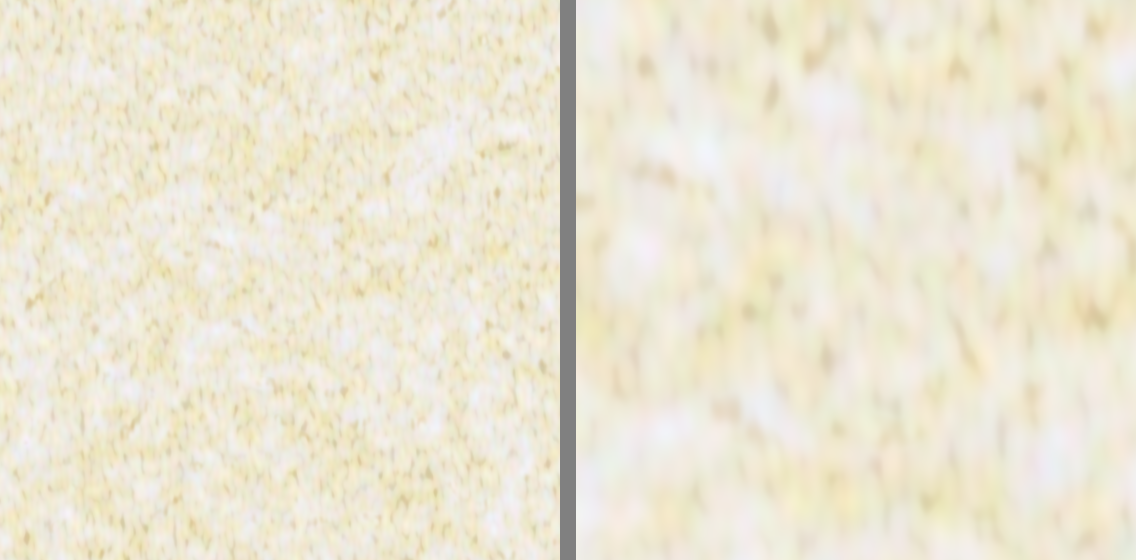
Left, the full canvas; right, a detail of the centre.
Give the GLSL for this texture, as a Shadertoy shader.

```glsl
// Pale cream mottled surface with soft yellow blotches and fine upright grain.
// Layers of gradient noise set warmth, grain shade and faint hue shifts;
// sparse ochre flecks appear where clumps and dark grain coincide.

float hash(vec2 p) {
    vec3 q = fract(p.xyx * vec3(0.1031, 0.1030, 0.0973));
    q += dot(q, q.yzx + 33.33);
    return fract((q.x + q.y) * q.z);
}

// Projection of the offset onto a random unit gradient
float corner(vec2 cell, vec2 offset) {
    float angle = 6.28319 * hash(cell);
    return dot(vec2(cos(angle), sin(angle)), offset);
}

float gradientNoise(vec2 p) {
    vec2 cell = floor(p), f = p - cell;
    vec2 w = f * f * f * (f * (f * 6.0 - 15.0) + 10.0);
    vec2 e = vec2(1.0, 0.0);
    float low = mix(corner(cell, f), corner(cell + e, f - e), w.x);
    float high = mix(corner(cell + e.yx, f - e.yx), corner(cell + 1.0, f - 1.0), w.x);
    return mix(low, high, w.y);
}

void mainImage(out vec4 fragColor, in vec2 fragCoord) {
    vec2 uv = fragCoord / iResolution.y;
    mat2 turn = mat2(0.8, 0.6, -0.6, 0.8);

    // Broad to small yellow blotches
    float warmth = 0.50 * gradientNoise(turn * uv * 6.0 + 17.3)
                 + 0.75 * gradientNoise(turn * uv * 15.0 + 71.7)
                 + 0.75 * gradientNoise(uv * vec2(30.0, 28.0) + 40.1)
                 + 0.35 * gradientNoise(uv * vec2(56.0, 44.0) + 53.8);

    // Short upright streaks, stronger inside the warm blotches
    vec2 leaning = uv + vec2(0.06 * uv.y, 0.0);
    float grain = 0.75 * gradientNoise(leaning * vec2(98.0, 46.0) + 5.6)
                + 0.65 * gradientNoise(leaning * vec2(58.0, 34.0) + 93.2);
    grain *= 1.0 + 0.9 * clamp(warmth, -0.5, 0.6);

    // Faint hue shifts: pink against green, blue against yellow
    float pink = gradientNoise(leaning * vec2(66.0, 36.0) + 131.4);
    float blue = gradientNoise(leaning * vec2(48.0, 30.0) + 207.9);
    float shade = gradientNoise(uv * vec2(25.0, 21.0) + 157.2);

    vec3 color = vec3(0.936, 0.913, 0.837);
    color -= warmth * vec3(0.014, 0.037, 0.165);
    color += grain * vec3(0.035, 0.042, 0.050);
    color += pink * vec3(0.026, -0.020, 0.018);
    color += blue * vec3(-0.022, 0.004, 0.040);
    color += shade * vec3(0.026, 0.026, 0.020);

    // Darker troughs of the grain
    color -= smoothstep(0.12, 0.80, -grain) * vec3(0.05, 0.065, 0.075);

    // Sparse ochre flecks, a few grains wide
    float clump = smoothstep(0.30, 0.62, gradientNoise(turn * uv * 22.0 + 311.5));
    float fleck = clump * smoothstep(-0.35, 0.45, -grain);
    color = mix(color, vec3(0.80, 0.68, 0.42), 0.55 * fleck);

    fragColor = vec4(clamp(color, 0.0, 1.0), 1.0);
}
```
